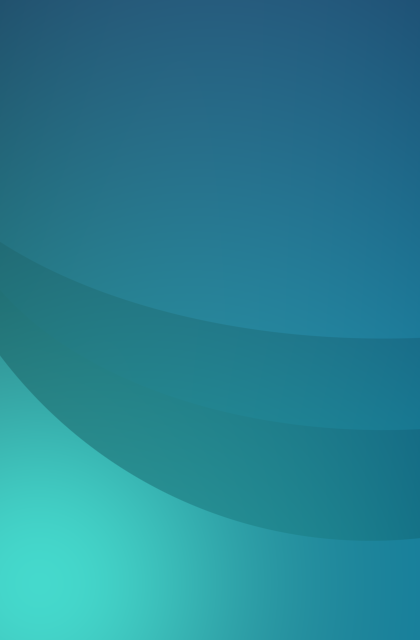
Reproduce this background procedurally as a WebGL 2 fragment shader.

```glsl
#version 300 es
precision highp float;

uniform vec2 u_resolution;
out vec4 fragColor;

// Approximate signed distance to an ellipse, negative inside
float ellipseDistance(vec2 p, vec2 center, vec2 radii) {
    vec2 q = p - center;
    float k = length(q / radii);
    return k * (k - 1.0) / max(length(q / (radii * radii)), 1e-4);
}

float coverage(float dist, float pixel) {
    return 1.0 - smoothstep(-0.75 * pixel, 0.75 * pixel, dist);
}

// Four-corner gradient with a lighter middle column
vec3 sheetColor(vec2 st, vec3 topLeft, vec3 topRight, vec3 lowLeft, vec3 lowRight, vec3 lift) {
    vec3 top = mix(topLeft, topRight, st.x);
    vec3 low = mix(lowLeft, lowRight, st.x);
    return mix(low, top, st.y) + lift * 4.0 * st.x * (1.0 - st.x);
}

// Position inside a sheet spanning the heights low to high
vec2 sheetSpace(vec2 uv, float low, float high) {
    return vec2(uv.x, (uv.y - low) / (high - low));
}

vec3 glowColor(vec2 p, vec2 uv) {
    vec3 base = mix(vec3(0.17, 0.50, 0.53), vec3(0.09, 0.49, 0.60), uv.x);
    vec2 offset = (p - vec2(0.062, 0.088)) / 0.326;
    return mix(base, vec3(0.27, 0.85, 0.80), exp(-dot(offset, offset)));
}

void main() {
    vec2 uv = gl_FragCoord.xy / u_resolution;
    vec2 p = gl_FragCoord.xy / u_resolution.y;
    float pixel = 1.0 / u_resolution.y;

    // Bright glow in the lower corner
    vec3 color = glowColor(p, uv);

    // Lowest sheet
    vec3 lowSheet = sheetColor(sheetSpace(uv, 0.155, 0.547),
        vec3(0.13, 0.44, 0.46), vec3(0.09, 0.39, 0.51),
        vec3(0.19, 0.60, 0.58), vec3(0.08, 0.45, 0.53), vec3(0.012, 0.04, 0.025));
    float lowEdge = ellipseDistance(p, vec2(0.579, 0.893), vec2(0.729, 0.738));
    color = mix(color, lowSheet, coverage(lowEdge, pixel));

    // Middle sheet
    vec3 midSheet = sheetColor(sheetSpace(uv, 0.328, 0.622),
        vec3(0.13, 0.42, 0.46), vec3(0.105, 0.38, 0.50),
        vec3(0.14, 0.52, 0.52), vec3(0.09, 0.47, 0.57), vec3(0.018, 0.035, 0.028));
    float midEdge = ellipseDistance(p, vec2(0.599, 0.738), vec2(0.677, 0.410));
    color = mix(color, midSheet, coverage(midEdge, pixel));

    // Upper sheet
    vec3 topSheet = sheetColor(sheetSpace(uv, 0.471, 1.0),
        vec3(0.13, 0.32, 0.43), vec3(0.12, 0.32, 0.46),
        vec3(0.145, 0.50, 0.53), vec3(0.11, 0.48, 0.60), vec3(0.025, 0.04, 0.045));
    float topEdge = ellipseDistance(p, vec2(0.599, 0.893), vec2(0.781, 0.422));
    color = mix(color, topSheet, coverage(topEdge, pixel));

    fragColor = vec4(color, 1.0);
}
```
